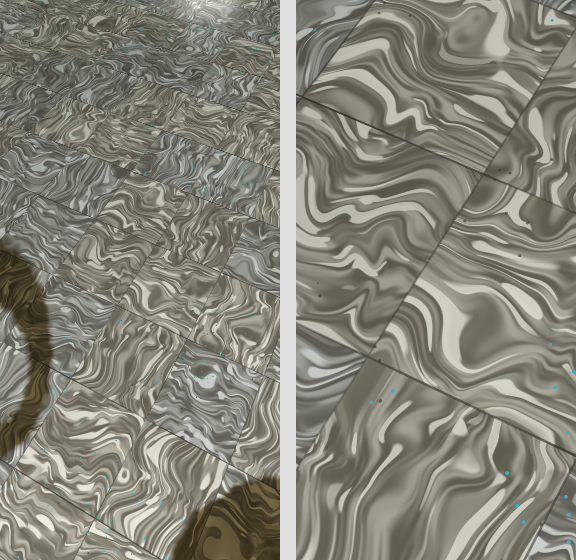
Left, the full canvas; right, a detail of the centre.
Write a WebGL 1 fragment shader that draws this texture.

```glsl
precision highp float;
// Marbled vinyl floor tiles seen in perspective, with soft brown shadows.
// A projective map gives tile coordinates; each tile gets its own seed, grain
// direction and tint, and its fine veins are stretched noise bent by warping.
uniform vec2 u_resolution;

#define TILE_SCALE vec2(2.78, 2.47)  // tiles per canvas width at the anchor
#define ANCHOR vec2(0.521, 0.503)    // a tile corner on the canvas
#define TILT 0.332                   // perspective foreshortening
#define JOINT 0.005                  // half width of a joint, in tiles
#define CURL 0.36                    // strength of the marbling swirls
#define GRAIN vec2(5.5, 42.0)        // streak frequency along and across
#define SPECKS 0.09                  // share of cells with a cyan speck
#define DARK vec3(0.36, 0.35, 0.315)
#define LIGHT vec3(0.62, 0.62, 0.59)
#define WHITE vec3(0.81, 0.815, 0.795)
#define CYAN vec3(0.25, 0.64, 0.69)
#define SHADOW vec3(0.50, 0.435, 0.30)

float hash(vec2 p) {
  vec3 q = fract(p.xyx * 0.1031);
  q += dot(q, q.yzx + 33.33);
  return fract((q.x + q.y) * q.z);
}

float noise(vec2 p) {
  vec2 i = floor(p), f = fract(p);
  f = f * f * (3.0 - 2.0 * f);
  return mix(mix(hash(i), hash(i + vec2(1, 0)), f.x),
             mix(hash(i + vec2(0, 1)), hash(i + vec2(1, 1)), f.x), f.y);
}

vec2 swirl(vec2 p) {
  return vec2(noise(p), noise(p + 19.7)) - 0.5;
}

// Canvas position to tile coordinates; z is the depth divisor.
vec3 project(vec2 p) {
  vec2 q = p - ANCHOR;
  float depth = 1.0 - TILT * q.y;
  vec2 sheared = vec2(q.x - 0.515 * q.y, q.y + 0.54 * q.x);
  return vec3(TILE_SCALE * sheared / depth, depth);
}

// Marbling of the tile under g.
vec3 marble(vec2 g) {
  vec2 id = floor(g), p = g - id;
  float turn = mod(id.x + id.y, 2.0);
  if (hash(id + 53.0) < 0.2) turn = 1.0 - turn;
  p = mix(p, p.yx, turn);

  vec2 q = p + 40.0 * vec2(hash(id + 11.0), hash(id + 31.0));
  q += CURL * swirl(q * 3.0);
  q += 0.28 * CURL * swirl(q * 8.0);

  float streak = 0.6 * noise(q * GRAIN) + 0.4 * noise(q * GRAIN * 1.7 + 7.0);
  float band = smoothstep(0.65, 0.8, noise(q * vec2(3.0, 10.0) + 23.0));
  float vein = smoothstep(0.68, 0.78, noise(q * GRAIN * vec2(0.9, 1.0) + 41.0));
  float pool = smoothstep(0.86, 0.89, noise(q * vec2(4.0, 12.0) + 83.0));

  vec3 color = mix(DARK, LIGHT, smoothstep(0.2, 0.8, streak));
  color = mix(color, DARK, 0.5 * band);
  color = mix(color, WHITE, max(0.85 * vein * (1.0 - 0.4 * band), 0.9 * pool));
  float cool = step(0.55, hash(id + 7.0));
  vec3 tint = mix(vec3(1.01, 1.0, 0.97), vec3(0.98, 0.99, 1.0), cool);
  return color * tint * mix(0.95, 1.05, hash(id + 3.0));
}

// Worn joints: rows are stronger than columns.
float joints(vec2 g, float aa) {
  vec2 d = abs(fract(g + 0.5) - 0.5);
  vec2 line = 1.0 - smoothstep(JOINT - aa, JOINT + aa, d);
  return max(0.6 * line.x, 0.95 * line.y) * mix(0.3, 1.0, noise(g * 3.0));
}

// Scattered small specks, gathered in patches.
float specks(vec2 g, float share, float aa) {
  vec2 cell = g * 20.0, id = floor(cell);
  vec2 center = 0.3 + 0.4 * vec2(hash(id + 5.0), hash(id + 9.0));
  float dotMask = 1.0 - smoothstep(0.15 - aa, 0.15 + aa, length(cell - id - center));
  float patchy = smoothstep(0.45, 0.85, noise(g * 1.3 + 17.0));
  return dotMask * step(hash(id + 71.0), share * patchy);
}

float ellipse(vec2 p, vec2 center, vec2 radii) {
  return (length((p - center) / radii) - 1.0) * min(radii.x, radii.y);
}

// A bent arm at the left and a round mass at the lower right.
float shadow(vec2 p) {
  vec2 s = p + 0.02 * swirl(p * 18.0) + 0.012 * swirl(p * 60.0);
  float arm = max(ellipse(s, vec2(-0.06, 0.75), vec2(0.25, 0.41)),
                  -ellipse(s, vec2(-0.06, 0.70), vec2(0.165, 0.22)));
  float mass = ellipse(s, vec2(1.02, -0.08), vec2(0.42, 0.38));
  return 1.0 - smoothstep(-0.015, 0.012, min(arm, mass));
}

void main() {
  vec2 toCanvas = vec2(1.0, 2.0) / u_resolution;
  vec2 p = gl_FragCoord.xy * toCanvas;
  vec3 g = project(p);
  float aa = 1.8 * toCanvas.x / g.z;

  // Nine samples per pixel keep the fine veins smooth.
  vec3 color = vec3(0.0);
  for (int i = 0; i < 9; i++) {
    vec2 offset = (vec2(mod(float(i), 3.0), floor(float(i) / 3.0)) - 1.0) / 3.0;
    color += marble(project(p + offset * toCanvas).xy) / 9.0;
  }
  color = mix(color, DARK * 0.5, joints(g.xy, aa));
  color = mix(color, DARK * 0.6, 0.6 * specks(g.xy + 40.37, 0.02, aa * 14.0));
  color = mix(color, CYAN, specks(g.xy, SPECKS, aa * 14.0));

  // Room light: brighter near the viewer, dim and greenish far left, lamp glare.
  float far = smoothstep(0.5, 2.0, p.y - 0.25 * p.x);
  color *= mix(vec3(1.06), vec3(0.80, 0.81, 0.79), far);
  color *= 1.0 + 0.1 * smoothstep(0.5, 0.0, p.y);
  vec2 lamp = (p - vec2(0.75, 2.0)) / vec2(0.13, 0.09);
  color += 0.36 * exp(-dot(lamp, lamp));
  color *= mix(vec3(1.0), SHADOW, shadow(p));
  gl_FragColor = vec4(color, 1.0);
}
```
